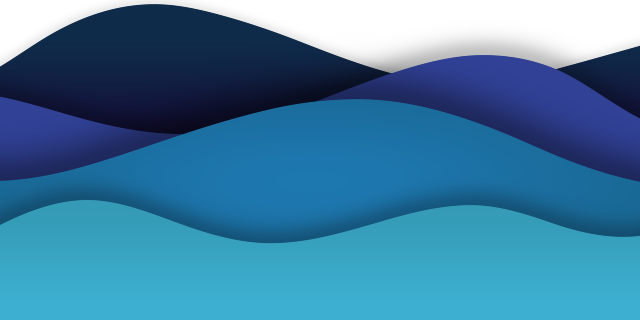
This background is drawn by a Shadertoy shader. Its source:

```glsl
const int KNOTS = 8;

// Cubic through knots of (x, height, slope); returns height and slope
vec2 ridge(float x, vec3 knots[KNOTS]) {
    vec3 a = knots[0], b = knots[1];
    for (int i = 1; i < KNOTS - 1; i++) {
        if (x >= knots[i].x) {
            a = knots[i];
            b = knots[i + 1];
        }
    }
    float span = b.x - a.x;
    float t = (x - a.x) / span;
    float rise = b.y - a.y;
    float c2 = 3.0 * rise - span * (2.0 * a.z + b.z);
    float c3 = span * (a.z + b.z) - 2.0 * rise;
    float height = a.y + t * (span * a.z + t * (c2 + t * c3));
    float slope = a.z + t * (2.0 * c2 + 3.0 * t * c3) / span;
    return vec2(height, slope);
}

// Signed distance above a ridge, corrected for its slope
float ridgeDistance(vec2 p, vec3 knots[KNOTS]) {
    vec2 r = ridge(p.x, knots);
    return (p.y - r.x) * inversesqrt(1.0 + r.y * r.y);
}

// Lay a sheet over the backdrop, with a soft shadow above its edge
vec3 layer(vec3 backdrop, vec3 fill, float dist, float shadow, float blur, float pixel) {
    float d = max(dist, 0.0) / blur;
    vec3 shaded = backdrop * (1.0 - shadow * exp(-d * d));
    return mix(fill, shaded, smoothstep(-0.6 * pixel, 0.6 * pixel, dist));
}

void mainImage(out vec4 fragColor, in vec2 fragCoord) {
    vec2 p = fragCoord / iResolution.xy * vec2(2.0, 1.0);
    float pixel = 1.0 / iResolution.y;

    // Ridges from back to front
    vec3 navyKnots[KNOTS] = vec3[KNOTS](
        vec3(0.0, 0.792, 0.6), vec3(0.156, 0.891, 0.58),
        vec3(0.482, 0.987, 0.0), vec3(0.708, 0.948, -0.28),
        vec3(0.938, 0.87, -0.39), vec3(1.224, 0.771, -0.26),
        vec3(1.737, 0.784, 0.27), vec3(2.0, 0.857, 0.28));
    vec3 indigoKnots[KNOTS] = vec3[KNOTS](
        vec3(0.0, 0.698, -0.2), vec3(0.313, 0.615, -0.24),
        vec3(0.573, 0.581, 0.0), vec3(0.984, 0.682, 0.38),
        vec3(1.224, 0.771, 0.33), vec3(1.51, 0.828, 0.0),
        vec3(1.737, 0.784, -0.42), vec3(2.0, 0.63, -0.5));
    vec3 blueKnots[KNOTS] = vec3[KNOTS](
        vec3(0.0, 0.435, 0.03), vec3(0.313, 0.495, 0.31),
        vec3(0.573, 0.581, 0.33), vec3(0.846, 0.659, 0.23),
        vec3(1.12, 0.69, 0.0), vec3(1.563, 0.589, -0.4),
        vec3(1.781, 0.497, -0.38), vec3(2.0, 0.432, -0.2));
    vec3 tealKnots[KNOTS] = vec3[KNOTS](
        vec3(0.0, 0.297, 0.5), vec3(0.273, 0.375, 0.0),
        vec3(0.573, 0.297, -0.36), vec3(0.846, 0.24, 0.0),
        vec3(1.198, 0.31, 0.29), vec3(1.471, 0.359, 0.0),
        vec3(1.719, 0.305, -0.35), vec3(2.0, 0.263, 0.12));

    // Sheet colours
    vec3 white = vec3(1.0);
    vec3 navy = mix(vec3(0.075, 0.07, 0.235), vec3(0.06, 0.17, 0.29),
                    smoothstep(0.58, 0.9, p.y));
    vec3 indigo = vec3(0.19, 0.255, 0.59);
    vec2 glowOffset = (p - vec2(0.98, 0.43)) / vec2(0.85, 0.25);
    float glow = exp(-dot(glowOffset, glowOffset));
    vec3 blue = mix(vec3(0.095, 0.395, 0.56), vec3(0.115, 0.47, 0.69), glow);
    vec3 teal = mix(vec3(0.24, 0.69, 0.82), vec3(0.205, 0.605, 0.71),
                    smoothstep(0.0, 0.38, p.y));

    // Stack the sheets
    vec3 color = layer(white, navy, ridgeDistance(p, navyKnots), 0.08, 0.02, pixel);
    color = layer(color, indigo, ridgeDistance(p, indigoKnots), 0.25, 0.05, pixel);
    color = layer(color, blue, ridgeDistance(p, blueKnots), 0.38, 0.09, pixel);
    color = layer(color, teal, ridgeDistance(p, tealKnots), 0.25, 0.05, pixel);
    fragColor = vec4(color, 1.0);
}
```
